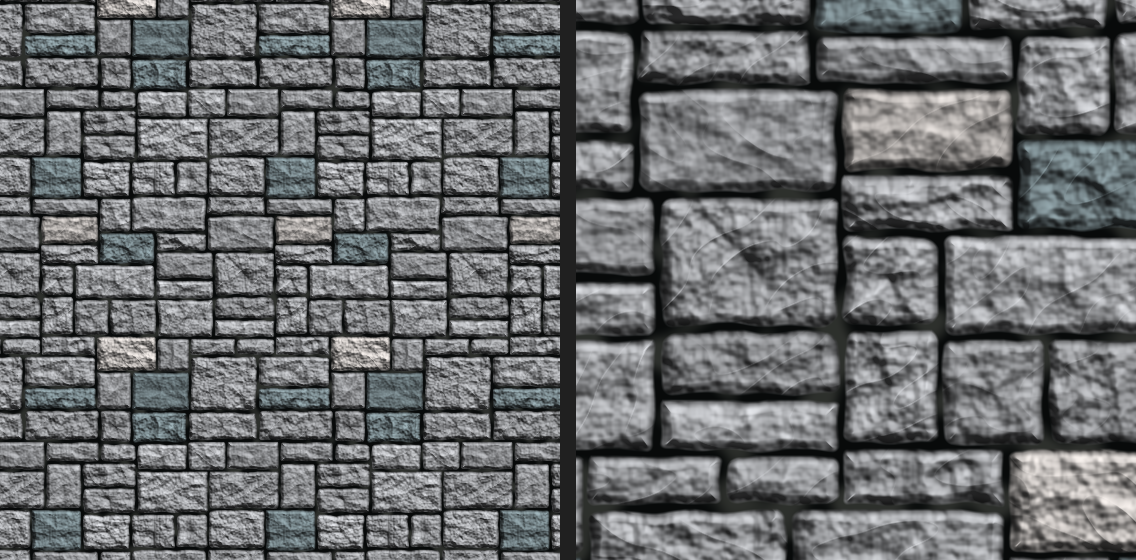
Left: the whole. Right: its middle third, enlarged.
Give the GLSL for this texture, as a three.js fragment shader.

```glsl
// Repeating wall of grey chiselled stone blocks with dark recessed joints.
varying vec2 vUv;

const vec2 REPEATS = vec2(2.392, 1.587);  // wall patches across and up the canvas
const vec2 GRID = vec2(4.0, 10.0);        // layout cells per patch, both even

const vec3 GREY = vec3(0.515, 0.52, 0.53);
const vec3 TEAL = vec3(0.385, 0.435, 0.45);
const vec3 WARM = vec3(0.60, 0.585, 0.575);
const vec3 JOINT_DARK = vec3(0.03, 0.04, 0.04);
const vec3 JOINT_GRIT = vec3(0.24, 0.25, 0.23);

struct Stone { vec2 low; vec2 high; vec2 id; float copy; };

float hash(vec2 p) {
  vec3 q = fract(p.xyx * vec3(0.1031, 0.1030, 0.0973));
  q += dot(q, q.yzx + 33.33);
  return fract((q.x + q.y) * q.z);
}

float cornerSlope(vec2 corner, vec2 offset) {
  float angle = 6.2832 * hash(corner);
  return dot(vec2(cos(angle), sin(angle)), offset);
}

float gradientNoise(vec2 p) {
  vec2 i = floor(p), f = p - i, e = vec2(1.0, 0.0);
  vec2 u = f * f * f * (f * (f * 6.0 - 15.0) + 10.0);
  return mix(mix(cornerSlope(i, f), cornerSlope(i + e, f - e), u.x),
             mix(cornerSlope(i + e.yx, f - e.yx), cornerSlope(i + 1.0, f - 1.0), u.x), u.y);
}

// Offset of the joint line that crosses a layout cell.
float cut(vec2 cell) {
  return mix(0.2, 0.8, hash(mod(cell, GRID) + 5.0));
}

// Cells alternate upright and level joint lines; each stone surrounds a grid corner.
Stone findStone(vec2 p) {
  vec2 c = floor(p), f = p - c, side;
  if (mod(c.x + c.y, 2.0) < 0.5) {
    side.x = step(cut(c), f.x);
    side.y = step(cut(c + vec2(2.0 * side.x - 1.0, 0.0)), f.y);
  } else {
    side.y = step(cut(c), f.y);
    side.x = step(cut(c + vec2(0.0, 2.0 * side.y - 1.0)), f.x);
  }
  vec2 v = c + side;
  float sw = cut(v - 1.0), ne = cut(v);
  float nw = cut(v - vec2(1.0, 0.0)), se = cut(v - vec2(0.0, 1.0));
  bool upright = mod(v.x + v.y, 2.0) < 0.5;
  Stone s;
  s.low = v - 1.0 + (upright ? vec2(sw, se) : vec2(nw, sw));
  s.high = v + (upright ? vec2(ne, nw) : vec2(se, ne));
  s.id = mod(v, GRID);
  s.copy = floor(v.y / GRID.y);

  // Split some of the large blocks into two.
  vec2 size = s.high - s.low;
  vec2 middle = mix(s.low, s.high, mix(0.38, 0.62, hash(s.id + 41.0)));
  float chance = hash(s.id + 67.0);
  if (size.y > 1.15 && size.x > 0.65 && chance > 0.4) {
    if (p.y > middle.y) { s.low.y = middle.y; s.id += 20.0; }
    else s.high.y = middle.y;
  } else if (size.x > 1.3 && chance > 0.5) {
    if (p.x > middle.x) { s.low.x = middle.x; s.id += 30.0; }
    else s.high.x = middle.x;
  }
  return s;
}

// Signed distance to a rounded block with an uneven outline.
float blockDistance(vec2 p, vec2 halfSize, float radius, vec2 seed) {
  p += 0.0034 * vec2(gradientNoise(p * 42.0 + seed), gradientNoise(p * 42.0 + seed + 31.0));
  vec2 d = abs(p) - halfSize + radius;
  return length(max(d, 0.0)) + min(max(d.x, d.y), 0.0) - radius;
}

// Rough face: layered noise with slanted chisel ridges.
float faceRelief(vec2 p, vec2 seed) {
  float angle = mix(-0.9, 0.9, hash(seed));
  vec2 slant = mat2(cos(angle), sin(angle), -sin(angle), cos(angle)) * p;
  float relief = -0.7 * abs(gradientNoise(slant * vec2(20.0, 48.0) + seed));
  float amplitude = 0.85, frequency = 33.0;
  for (int i = 0; i < 4; i++) {
    relief += amplitude * gradientNoise(p * frequency + seed);
    amplitude *= 0.57;
    frequency *= 1.85;
  }
  return relief;
}

float heightAt(vec2 p, vec2 halfSize, float radius, vec2 seed, float roughness) {
  float inside = -blockDistance(p, halfSize, radius, seed);
  return 0.0036 * smoothstep(0.0, 0.007, inside) + roughness * faceRelief(p, seed);
}

void main() {
  vec2 cellSize = 1.0 / (REPEATS * GRID);
  Stone s = findStone(vUv / cellSize);
  vec2 seed = 50.0 * vec2(hash(s.id + 3.1), hash(s.id + 7.7));
  vec2 slot = 0.5 * (s.high - s.low) * cellSize;
  vec2 halfSize = slot - mix(0.0014, 0.0028, hash(seed + 1.0));
  vec2 fromCentre = vUv - 0.5 * (s.low + s.high) * cellSize;
  vec2 p = fromCentre - vec2(0.0005, 0.0008);
  float radius = mix(0.003, 0.007, hash(seed + 2.0));
  float roughness = mix(0.0045, 0.0085, hash(seed + 3.0));

  // Light from the upper right over the carved surface.
  vec2 e = vec2(0.0010, 0.0);
  float h = heightAt(p, halfSize, radius, seed, roughness);
  float hx = heightAt(p + e, halfSize, radius, seed, roughness);
  float hy = heightAt(p + e.yx, halfSize, radius, seed, roughness);
  vec3 normal = normalize(vec3(h - hx, h - hy, e.x));
  vec3 light = normalize(vec3(0.35, 0.65, 0.62));
  float shade = 0.27 + 0.76 * max(dot(normal, light), 0.0) / light.z;

  // Tint per stone, slightly changed between stacked patches.
  float kind = hash(seed + 4.0);
  float tone = mix(hash(seed + 5.0), hash(seed + 6.0 + s.copy), 0.25);
  vec3 tint = kind > 0.86 ? TEAL : (kind < 0.1 ? WARM : GREY);
  tint *= mix(0.92, 1.16, tone) * (1.0 + 0.25 * gradientNoise(p * 90.0 + seed));

  // Shaded rim, then the joint, which always keeps a thin gap.
  vec2 slotEdge = abs(fromCentre) - slot;
  float d = blockDistance(p, halfSize, radius, seed);
  d = max(d, max(slotEdge.x, slotEdge.y) + 0.0011);
  vec3 stone = tint * shade * mix(0.6, 1.0, smoothstep(0.0, 0.0045, -d));
  float grit = smoothstep(-0.05, 0.4, gradientNoise(vUv * 34.0));
  vec3 joint = mix(JOINT_DARK, JOINT_GRIT, 0.7 * grit);
  gl_FragColor = vec4(mix(stone, joint, smoothstep(-0.0011, 0.0011, d)), 1.0);
}
```
